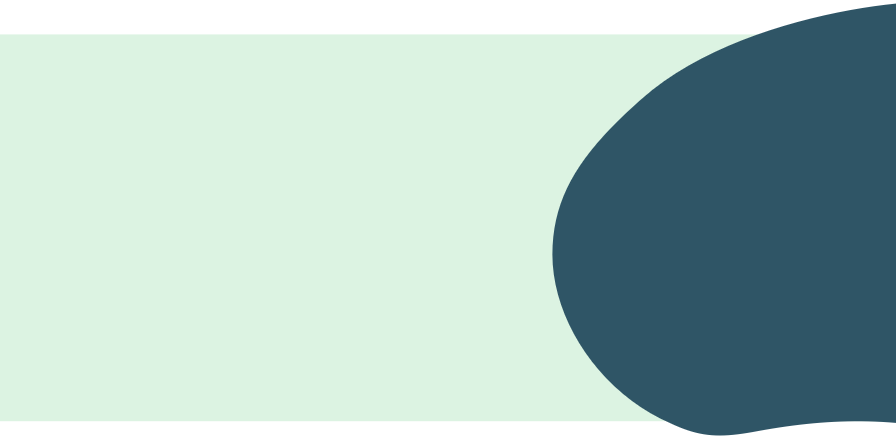
A Shadertoy shader for this background:

```glsl
// A flat pale mint band on white, overlapped on the right by a dark teal blob.
// The blob outline is a closed chain of cubic Bezier curves, flattened into
// short segments that give a signed distance for smooth edges.

// Point on a cubic Bezier curve
vec2 bezier(vec2 a, vec2 b, vec2 c, vec2 d, float t) {
    float s = 1.0 - t;
    return s * s * s * a + 3.0 * s * t * (s * b + t * c) + t * t * t * d;
}

// Signed distance to the blob, negative inside
float blobDistance(vec2 p) {
    // Shared end points with two handles between each pair
    vec2 outline[19] = vec2[19](
        vec2(2.0, 0.992), vec2(1.849, 0.977), vec2(1.589, 0.919),
        vec2(1.432, 0.779), vec2(1.302, 0.664), vec2(1.233, 0.568),
        vec2(1.233, 0.432), vec2(1.233, 0.284), vec2(1.341, 0.122),
        vec2(1.497, 0.055), vec2(1.565, 0.023), vec2(1.609, 0.022),
        vec2(1.693, 0.038), vec2(1.797, 0.057), vec2(1.896, 0.065),
        vec2(2.0, 0.056), vec2(2.344, 0.036), vec2(2.344, 1.013),
        vec2(2.0, 0.992));

    const int steps = 20;
    float nearest = 1e5;
    float side = 1.0;
    vec2 start = outline[0];
    for (int curve = 0; curve < 6; curve++) {
        int k = curve * 3;
        for (int i = 1; i <= steps; i++) {
            vec2 end = bezier(outline[k], outline[k + 1], outline[k + 2],
                              outline[k + 3], float(i) / float(steps));
            vec2 edge = end - start;
            vec2 toP = p - start;
            vec2 gap = toP - edge * clamp(dot(toP, edge) / dot(edge, edge), 0.0, 1.0);
            nearest = min(nearest, dot(gap, gap));

            // Flip the side for every segment crossed by a ray to the right
            if ((start.y > p.y) != (end.y > p.y) &&
                toP.x < edge.x * toP.y / edge.y) side = -side;
            start = end;
        }
    }
    return side * sqrt(nearest);
}

// Coverage of a shape, softened over one pixel
float coverage(float dist) {
    return clamp(0.5 - dist * iResolution.y, 0.0, 1.0);
}

void mainImage(out vec4 fragColor, in vec2 fragCoord) {
    // Canvas two units wide and one unit high
    vec2 p = fragCoord / iResolution.xy * vec2(2.0, 1.0);

    vec3 white = vec3(1.0);
    vec3 mint = vec3(0.863, 0.953, 0.886);
    vec3 teal = vec3(0.184, 0.333, 0.4);

    // Full-width band, then the blob on top
    float bandDistance = abs(p.y - 0.4915) - 0.4317;
    vec3 color = mix(white, mint, coverage(bandDistance));
    color = mix(color, teal, coverage(blobDistance(p)));

    fragColor = vec4(color, 1.0);
}
```
